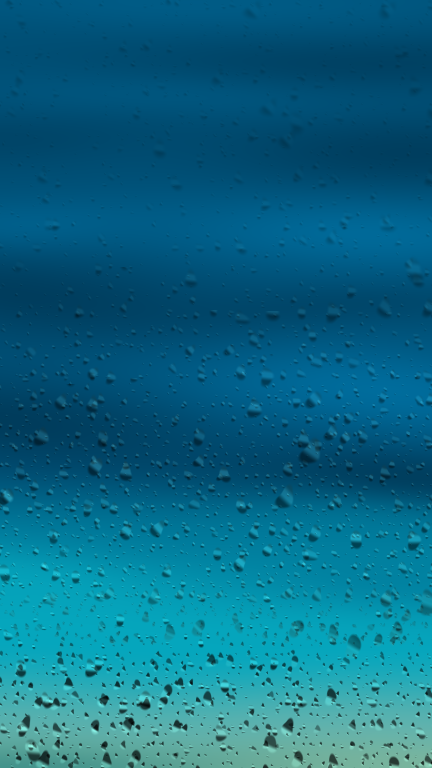
Reproduce this texture procedurally as a WebGL 2 fragment shader.

```glsl
#version 300 es
precision highp float;
// Rain drops on a window before a blurred dusk sky of blue, cyan and pale sand.
// The sky is a vertical ramp with soft tilted bands laid over it; the drops are
// hashed cells in several sizes, shaded as small lenses and blurred towards the top.
uniform vec2 u_resolution;
out vec4 fragColor;

const vec3 NAVY  = vec3(0.00, 0.22, 0.34);
const vec3 DUSK  = vec3(0.00, 0.31, 0.46);
const vec3 BLUE  = vec3(0.00, 0.43, 0.62);
const vec3 TEAL  = vec3(0.00, 0.47, 0.60);
const vec3 CYAN  = vec3(0.02, 0.65, 0.74);
const vec3 PALE  = vec3(0.38, 0.70, 0.68);
const vec3 SAND  = vec3(0.48, 0.71, 0.62);
const vec3 MOSS  = vec3(0.19, 0.53, 0.52);
const vec3 GLINT = vec3(0.20, 0.30, 0.27);
const int   LAYERS = 5;
const float FIRST_CELLS = 9.0;   // cells across the width, largest drops
const float CELL_GROWTH = 1.48;  // each layer is finer by this factor
const float TAU = 6.2831853;

float hash(vec2 p) {
    vec3 q = fract(vec3(p.xyx) * 0.1031);
    q += dot(q, q.yzx + 33.33);
    return fract((q.x + q.y) * q.z);
}

float noise(vec2 p) {
    vec2 i = floor(p), f = fract(p);
    f = f * f * (3.0 - 2.0 * f);
    return mix(mix(hash(i), hash(i + vec2(1, 0)), f.x),
               mix(hash(i + vec2(0, 1)), hash(i + vec2(1, 1)), f.x), f.y);
}

// Soft tilted cloud: 1 at its centre, fading like a bell
float band(vec2 uv, vec2 centre, vec2 size, float tilt) {
    vec2 d = uv - centre;
    d.y -= tilt * d.x;
    d /= size;
    return exp(-dot(d, d));
}

vec3 sky(vec2 uv) {
    uv.y += 0.016 * (noise(uv * vec2(2.5, 6.0) + 4.0) - 0.5);
    float y = uv.y;
    vec3 c = mix(SAND, PALE, smoothstep(0.0, 0.06, y));
    c = mix(c, CYAN, smoothstep(0.04, 0.16, y));
    c = mix(c, TEAL, smoothstep(0.18, 0.32, y));
    c = mix(c, DUSK, smoothstep(0.30, 0.41, y));

    // Upper sky
    c = mix(c, BLUE, 0.40 * band(uv, vec2(0.45, 1.00), vec2(0.70, 0.04), 0.0));
    c = mix(c, NAVY, 0.60 * band(uv, vec2(0.90, 0.92), vec2(0.60, 0.035), 0.0));
    c = mix(c, BLUE, 0.25 * band(uv, vec2(0.40, 0.87), vec2(0.50, 0.03), -0.03));
    c = mix(c, NAVY, 0.75 * band(uv, vec2(0.95, 0.80), vec2(0.42, 0.05), 0.0));
    c = mix(c, NAVY, 0.45 * band(uv, vec2(0.00, 0.82), vec2(0.35, 0.035), 0.0));
    // Middle sky
    c = mix(c, BLUE, 0.85 * band(uv, vec2(0.85, 0.69), vec2(0.50, 0.05), -0.02));
    c = mix(c, BLUE, 0.55 * band(uv, vec2(0.02, 0.71), vec2(0.32, 0.035), 0.0));
    c = mix(c, NAVY, 0.80 * band(uv, vec2(0.05, 0.62), vec2(0.48, 0.055), -0.08));
    c = mix(c, NAVY, 0.45 * band(uv, vec2(0.75, 0.595), vec2(0.40, 0.028), 0.03));
    c = mix(c, BLUE, 0.95 * band(uv, vec2(0.88, 0.49), vec2(0.52, 0.06), -0.03));
    c = mix(c, NAVY, 0.85 * band(uv, vec2(0.00, 0.455), vec2(0.48, 0.055), -0.05));
    // Lower glow
    c = mix(c, NAVY, 0.80 * band(uv, vec2(0.95, 0.375), vec2(0.45, 0.035), -0.03));
    c = mix(c, TEAL, 0.65 * band(uv, vec2(0.90, 0.24), vec2(0.40, 0.045), -0.03));
    c = mix(c, CYAN, 0.75 * band(uv, vec2(0.02, 0.24), vec2(0.42, 0.05), -0.05));
    c = mix(c, MOSS, 0.75 * band(uv, vec2(0.05, 0.00), vec2(0.50, 0.035), 0.0));
    return c;
}

// Lays one grid of drops over colour c; p is in canvas widths
vec3 addDrops(vec3 c, vec2 p, float height, float cells, float seed) {
    vec2 g = p * cells + seed * vec2(3.7, 5.3);
    g.x += 0.5 * mod(floor(g.y), 2.0);
    vec2 id = floor(g) + seed * 57.0;
    float h1 = hash(id), h2 = hash(id + 19.7), h3 = hash(id + 41.3), h4 = hash(id + 73.9);

    float density = mix(0.82, 0.30, smoothstep(0.38, 0.72, height));
    density *= seed < 0.5 ? 0.50 : 0.90;
    if (h1 > density) return c;

    float radius = mix(0.11, 0.25, h2 * h2);
    vec2 q = (fract(g) - 0.5 - 0.36 * (vec2(h3, h4) - 0.5)) / radius;
    float turn = 0.9 * (h4 - 0.5);
    q = mat2(cos(turn), sin(turn), -sin(turn), cos(turn)) * q;
    q *= vec2(1.12 + 0.25 * clamp(q.y, -1.0, 1.0), 0.86);
    float a = atan(q.y, q.x);
    float rim = 1.0 + 0.15 * sin(2.0 * a + TAU * h2) + 0.10 * sin(3.0 * a + TAU * h3);
    float d = length(q) / rim;

    // Focus is lost with height
    float far = smoothstep(0.30, 0.90, height);
    float soft = mix(0.10, 0.55, far) + cells / (radius * u_resolution.x);
    float mask = 1.0 - smoothstep(1.0 - soft, 1.0 + 0.5 * soft, d);

    // Low drops hold a dark cap; higher ones glow above a dark lower rim
    float backlit = 1.0 - smoothstep(0.10, 0.27, height);
    float slope = q.y + 0.35 * q.x;
    float glowing = smoothstep(-0.65, 0.0, slope) * (1.0 - 0.55 * smoothstep(0.3, 0.9, slope));
    float capped = 1.0 - smoothstep(-0.55, 0.05, slope + 0.4 * (h3 - 0.5));
    float light = mix(glowing, capped, backlit * step(0.25, h4));
    vec3 shade = c * mix(mix(0.48, 0.65, far), 0.22, backlit);
    vec3 lit = c + GLINT * mix(0.60, 0.06, far) * mix(0.6, 1.0, h3);
    float opacity = mix(0.45, 0.95, h2) * mix(1.0, 0.60, far);
    return mix(c, mix(shade, lit, light), mask * opacity);
}

void main() {
    vec2 uv = gl_FragCoord.xy / u_resolution;
    vec2 p = gl_FragCoord.xy / u_resolution.x;
    vec3 c = sky(uv);
    float cells = FIRST_CELLS * pow(CELL_GROWTH, float(LAYERS - 1));
    for (int i = LAYERS - 1; i >= 0; i--) {
        c = addDrops(c, p, uv.y, cells, float(i));
        cells /= CELL_GROWTH;
    }
    fragColor = vec4(clamp(c, 0.0, 1.0), 1.0);
}
```
